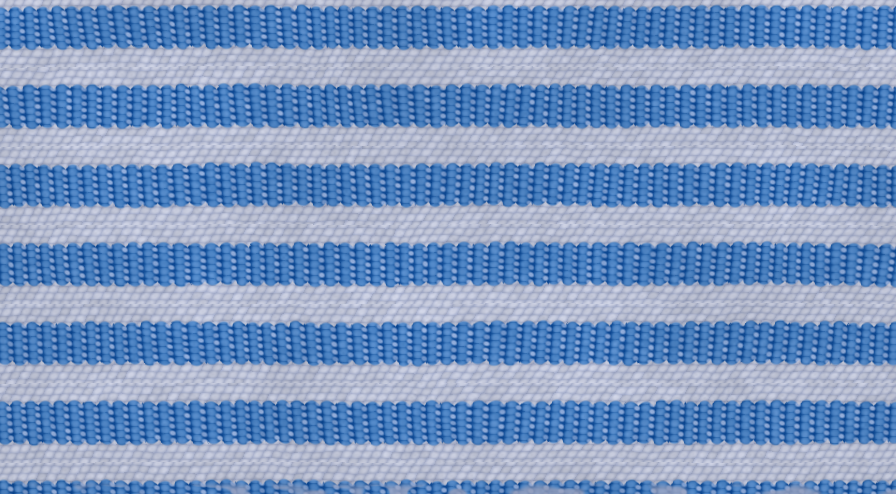
Write a Shadertoy shader that draws this texture.

```glsl
const vec3 WHITE = vec3(0.755, 0.772, 0.838);
const vec3 WHITE_SHADE = vec3(0.60, 0.635, 0.75);
const vec3 BLUE = vec3(0.35, 0.55, 0.79);
const vec3 BLUE_MID = vec3(0.23, 0.46, 0.72);
const vec3 BLUE_DEEP = vec3(0.05, 0.28, 0.57);
const vec3 PALE_STITCH = vec3(0.58, 0.68, 0.85);

const float STRIPE_PERIOD = 0.16;    // share of the height
const float STRIPE_TOP = 0.014;
const float BLUE_HALF = 0.262;       // half width, in periods
const float RIBS = 60.0;             // ribs across the width
const float ROWS = 11.0;             // weft rows per period
const float SEAM_X = 0.484;

float hash(vec2 p) {
    return fract(sin(dot(p, vec2(127.1, 311.7))) * 43758.5453);
}

float noise(vec2 p) {
    vec2 i = floor(p), f = fract(p);
    f = f * f * (3.0 - 2.0 * f);
    return mix(mix(hash(i), hash(i + vec2(1, 0)), f.x),
               mix(hash(i + vec2(0, 1)), hash(i + vec2(1, 1)), f.x), f.y);
}

// Soft oval: 1 inside, fading to 0 past its rim
float oval(vec2 p, vec2 radius, float inner, float outer) {
    return 1.0 - smoothstep(inner, outer, length(p / radius));
}

// Raised blue ribs with pale stitches in the grooves
vec3 blueWeave(vec2 grid) {
    float rib = floor(grid.x);
    float across = fract(grid.x);
    float row = grid.y + 0.5 * mod(rib, 2.0);
    float along = fract(row) - 0.5;
    float tone = hash(vec2(rib, floor(row)));

    float body = oval(vec2(across - 0.35, along), vec2(0.40, 0.75), 0.4, 1.2);
    float crown = oval(vec2(across - 0.33, along - 0.08), vec2(0.32, 0.62), 0.15, 1.15);
    vec3 color = mix(BLUE_DEEP, BLUE_MID, body);
    color = mix(color, BLUE, crown * (0.6 + 0.5 * tone));

    float stitchRow = row + 0.5;
    float stitchAlong = fract(stitchRow) - 0.5;
    float strength = 0.7 + 0.3 * hash(vec2(rib + 9.0, floor(stitchRow)));
    float stitch = oval(vec2(across - 0.78 - 0.1 * stitchAlong, stitchAlong),
                        vec2(0.23, 0.42), 0.35, 1.25);
    return mix(color, PALE_STITCH, stitch * strength);
}

// Small slanted grains laid like bricks
vec3 whiteWeave(vec2 grid) {
    float row = floor(grid.y);
    float along = fract(grid.y) - 0.5;
    float x = grid.x * 1.5 + 0.5 * mod(row, 2.0) + 0.35 * along;
    float tone = hash(vec2(floor(x), row));
    float grain = oval(vec2(fract(x) - 0.5, along), vec2(0.58, 0.62), 0.25, 1.25);
    return mix(WHITE_SHADE, WHITE * 1.015, grain) * (0.965 + 0.07 * tone);
}

// Distance outside a blue band, in periods; rib ends are rounded and uneven
float bandDistance(float period, float rib) {
    float band = floor(period + 0.5);
    float offset = period - band;
    float side = step(0.0, offset);
    float uneven = 0.025 * (hash(vec2(floor(rib), band * 2.0 + side)) - 0.5);
    float bulge = fract(rib + 0.15) - 0.5;
    return abs(offset) - BLUE_HALF - 0.012 - uneven + 0.22 * bulge * bulge;
}

void mainImage(out vec4 fragColor, in vec2 fragCoord) {
    vec2 uv = fragCoord / iResolution.xy;

    // Uneven cloth: slow sag, and ribs leaning away from the seam
    float sag = 0.004 * (noise(uv * vec2(7.0, 3.0)) - 0.5);
    float period = (1.0 - uv.y - STRIPE_TOP + sag) / STRIPE_PERIOD - 0.2575;
    float lean = 0.35 * clamp((uv.x - SEAM_X) * 12.0, -1.0, 1.0);
    float drift = 0.5 * noise(uv * vec2(12.0, 6.0));
    float rib = uv.x * RIBS + drift + lean * (period - floor(period + 0.5));
    vec2 grid = vec2(rib, period * ROWS);
    grid.y += 0.35 * (noise(uv * vec2(40.0, 25.0)) - 0.5);

    // Stripes, with a faint shade where white meets blue
    float dist = bandDistance(period, rib);
    float blur = max(0.018, 0.8 / (iResolution.y * STRIPE_PERIOD));
    float blue = 1.0 - smoothstep(-blur, blur, dist);
    vec3 white = whiteWeave(grid) * (0.95 + 0.05 * smoothstep(0.0, 0.06, dist));
    vec3 color = mix(white, blueWeave(grid), blue);

    // Loose pale threads along the lower hem
    float fray = smoothstep(0.5, 0.68, noise(uv * vec2(45.0, 40.0)));
    fray *= 1.0 - smoothstep(0.008, 0.026, uv.y);
    color = mix(color, WHITE_SHADE, 0.8 * fray);

    // Soft wear and fine fibre grain
    color *= 0.97 + 0.06 * noise(uv * vec2(9.0, 5.0));
    color += 0.04 * (noise(uv * vec2(300.0, 165.0)) - 0.5);
    fragColor = vec4(color, 1.0);
}
```
